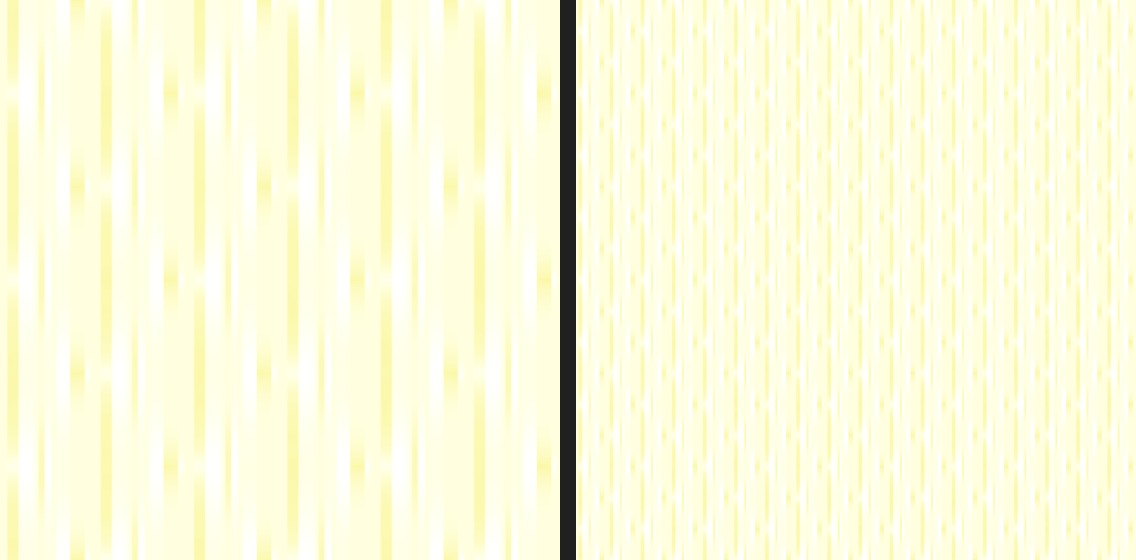
Left: one tile. Right: repeated 3 by 3.
This pattern is drawn by a Shadertoy shader. Its source:

```glsl
// Pale yellow and white vertical bars with soft fading ends, in half-drop columns.

// Sine-free hash of a lattice point
float hash(vec2 p) {
    vec3 q = fract(vec3(p.xyx) * 0.1031);
    q += dot(q, q.yzx + 33.33);
    return fract((q.x + q.y) * q.z);
}

// Value noise that wraps after the given number of cells
float wrappedNoise(vec2 p, vec2 cells) {
    vec2 i = floor(p), f = fract(p);
    f = f * f * (3.0 - 2.0 * f);
    vec2 a = mod(i, cells), b = mod(i + 1.0, cells);
    return mix(mix(hash(a), hash(vec2(b.x, a.y)), f.x),
               mix(hash(vec2(a.x, b.y)), hash(b), f.x), f.y);
}

// Bar from left to right, with a separate softness for each side
float bar(float x, float left, float right, float softLeft, float softRight) {
    return smoothstep(left - softLeft, left + softLeft, x)
         * (1.0 - smoothstep(right - softRight, right + softRight, x));
}

// Bell-shaped falloff
float bell(float d, float width) {
    return exp(-d * d / (width * width));
}

void mainImage(out vec4 fragColor, in vec2 fragCoord) {
    vec2 uv = fragCoord / iResolution.xy;

    // Six columns, three repeats down, every second column dropped by half
    float column = floor(uv.x * 6.0);
    float x = fract(uv.x * 6.0);
    float y = fract(uv.y * 3.0 + 0.5 * mod(column, 2.0));
    float fromGap = abs(y - 0.5);
    float fromAccent = 0.5 - fromGap;

    // Tone: -1 is yellow, 0 is cream, 1 is white
    float tone = 0.0;

    // Long bar, interrupted by a pale gap
    float longTone = mix(0.35, -0.95, 1.0 - exp(-fromGap * 10.0));
    tone += longTone * bar(x, 0.078, 0.2, 0.012, 0.012);

    // White glow beside the gap
    tone += mix(0.22, 0.95, bell(fromGap, 0.26)) * bar(x, 0.2, 0.375, 0.012, 0.045);

    // Thin yellow bar with a white edge
    float thinFade = 1.0 - smoothstep(0.04, 0.4, fromGap);
    tone -= 0.72 * thinFade * bar(x, 0.414, 0.48, 0.012, 0.012);
    tone += mix(0.08, 0.95, bell(fromGap, 0.27)) * bar(x, 0.48, 0.555, 0.012, 0.012);

    // Broad white bar leading into the short accent
    tone += mix(0.12, 0.98, bell(fromAccent, 0.27)) * bar(x, 0.6, 0.748, 0.03, 0.012);

    // Short accent with a bright core and a white spot at its side
    float accent = 0.55 * bell(fromAccent, 0.15) + 0.45 * exp(-fromAccent * 22.0);
    tone -= accent * bar(x, 0.75, 0.908, 0.012, 0.016);
    tone += 0.8 * bell(fromAccent, 0.045) * bar(x, 0.915, 0.965, 0.015, 0.025);

    // Slight blotching of the yellow
    float blotch = wrappedNoise(uv * vec2(48.0, 36.0), vec2(48.0, 36.0)) - 0.5;
    tone += 0.14 * blotch * max(-tone, 0.0);

    vec3 color = mix(vec3(1.0, 1.0, 0.88), vec3(0.985, 0.973, 0.67), clamp(-tone, 0.0, 1.0));
    color = mix(color, vec3(1.0), clamp(tone, 0.0, 1.0));
    fragColor = vec4(color, 1.0);
}
```
